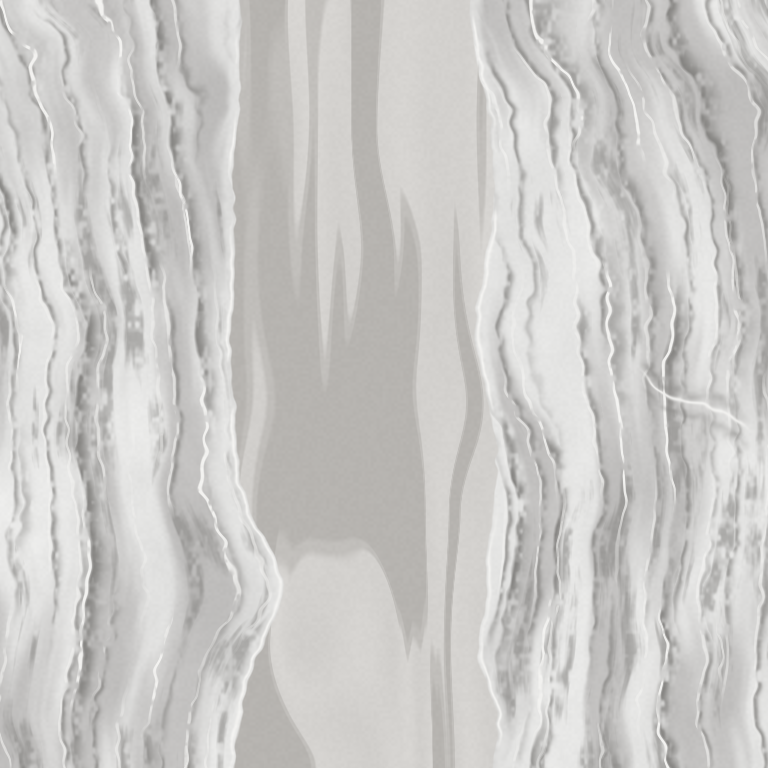
Give the GLSL for this texture, as a Shadertoy shader.

```glsl
#define DARK_GREY vec3(0.715, 0.705, 0.69)
#define PALE_GREY vec3(0.83, 0.822, 0.81)
#define STONE_SHADE vec3(0.755, 0.75, 0.745)
#define STONE_LIGHT vec3(0.895, 0.895, 0.89)
#define VEIN_GREY vec3(0.53, 0.525, 0.515)
#define RIDGE_WHITE vec3(0.95, 0.948, 0.94)
#define BROAD_VEINS 13.0
#define FINE_VEINS 25.0
#define BAND_STRIPES 25.0
#define BEND 0.055

float hash(vec2 p) {
    vec3 q = fract(p.xyx * vec3(0.1031, 0.1030, 0.0973));
    q += dot(q, q.yzx + 33.33);
    return fract((q.x + q.y) * q.z);
}

float noise(vec2 p) {
    vec2 i = floor(p), f = fract(p);
    f = f * f * (3.0 - 2.0 * f);
    return mix(mix(hash(i), hash(i + vec2(1, 0)), f.x),
               mix(hash(i + vec2(0, 1)), hash(i + vec2(1, 1)), f.x), f.y);
}

float fbm(vec2 p) {
    float sum = 0.0, amp = 0.54;
    for (int i = 0; i < 4; i++) {
        sum += amp * noise(p);
        p = p * 2.03 + 17.1;
        amp *= 0.5;
    }
    return sum;
}

float bell(float x, float width) {
    return exp(-x * x / (width * width));
}

// Sideways position of the smooth band's two borders
float leftBorder(float y) {
    return 0.308 + 0.055 * bell(y - 0.24, 0.1) + 0.02 * (noise(vec2(3.0, y * 9.0)) - 0.5);
}

float rightBorder(float y) {
    return 0.637 + 0.012 * sin(y * 17.0 + 1.5) - 0.02 * smoothstep(0.85, 1.0, y)
         + 0.014 * (noise(vec2(8.0, y * 14.0)) - 0.5);
}

// Two-tone flowing stripes, more swirled towards the bottom
vec3 smoothBand(vec2 p) {
    float swirl = mix(0.016, 0.085, smoothstep(0.65, 0.2, p.y));
    vec2 q = p + swirl * (vec2(noise(p * vec2(8.0, 6.0)), noise(p * vec2(11.0, 5.0) + 40.0)) * 2.0 - 1.0);
    float s = 0.64 * noise(vec2(q.x * BAND_STRIPES, q.y * 2.3 + 5.0))
            + 0.36 * noise(vec2(q.x * BAND_STRIPES * 2.3, q.y * 3.0 + 20.0));
    s -= 0.35 * bell(length((p - vec2(0.44, 0.37)) * vec2(1.0, 0.75)), 0.06);
    vec3 pale = PALE_GREY + 0.03 * (noise(q * vec2(30.0, 5.0)) - 0.5);
    vec3 col = mix(DARK_GREY, pale, 0.35 * smoothstep(0.41, 0.45, s));
    return mix(col, pale, smoothstep(0.475, 0.515, s));
}

// Ragged layer edges: x is the dark vein, y the white ridge beside it
vec2 veins(vec2 p, float u, float count, float seed) {
    float id = floor(u * count + seed);
    float d = (fract(u * count + seed) - 0.5 + 0.4 * (hash(vec2(id, seed)) - 0.5)) / count;
    d += 0.008 * (noise(p * vec2(50.0, 60.0) + seed) - 0.5);
    float along = noise(vec2(id * 5.7 + seed, p.y * 5.0 + seed));
    float present = smoothstep(0.3, 0.65, along);
    float width = (0.09 + 0.09 * hash(vec2(seed, id))) / count;
    float dark = present * bell(d, width) * smoothstep(-0.005, 0.001, d);
    float ridge = smoothstep(0.0028, 0.0008, abs(d + 0.004));
    ridge *= smoothstep(0.4, 0.65, noise(vec2(id * 3.3 + seed, p.y * 7.0 + 30.0)));
    return vec2(dark, ridge);
}

// Layered rough stone with speckled veins
vec3 roughStone(vec2 p, float border, float rest) {
    float u = p.x - (border - rest) * exp(-5.0 * abs(p.x - border));
    u += BEND * (noise(p * vec2(3.0, 4.0) + 7.0) - 0.5);
    u += 0.022 * (noise(p * vec2(9.0, 14.0)) - 0.5) + 0.12 * max(p.y - 0.6, 0.0);
    u += 0.035 * smoothstep(0.65, 1.0, p.y) * (noise(p * vec2(13.0, 17.0)) - 0.5);

    float layers = fbm(vec2(u * 19.0, p.y * 2.8));
    vec3 col = mix(STONE_SHADE, STONE_LIGHT, smoothstep(0.3, 0.65, layers));
    float cloud = fbm(p * vec2(14.0, 9.0) + 60.0);
    col += 0.08 * (cloud - 0.5);

    vec2 broad = veins(p, u, BROAD_VEINS, 2.3);
    vec2 fine = veins(p, u, FINE_VEINS, 9.6);
    float speckle = 0.55 * noise(p * vec2(90.0, 50.0)) + 0.45 * noise(p * vec2(190.0, 130.0));
    float streak = smoothstep(0.57, 0.78, fbm(vec2(u * 45.0, p.y * 7.0) + 90.0));
    float dark = max(max(broad.x, 0.75 * fine.x), 0.6 * streak);
    col = mix(col, VEIN_GREY, dark * smoothstep(0.05, 0.65, speckle));
    float ridge = max(broad.y, 0.6 * fine.y);
    return mix(col, RIDGE_WHITE, ridge * smoothstep(0.2, 0.5, speckle));
}

// Slanted crack crossing the layers on the right
vec3 addCrack(vec3 col, vec2 p) {
    float across = p.y - 0.48 + 0.45 * (p.x - 0.9) + 0.035 * (noise(p * vec2(16.0, 12.0)) - 0.5);
    across += 0.009 * (noise(p * 70.0) - 0.5);
    float extent = smoothstep(0.075, 0.055, abs(p.x - 0.905));
    float shade = bell(across - 0.012, 0.007) + 0.7 * bell(across + 0.02, 0.006);
    col = mix(col, VEIN_GREY, 0.75 * extent * shade * noise(p * vec2(50.0, 80.0)));
    return mix(col, RIDGE_WHITE, 0.9 * extent * bell(across, 0.003));
}

void mainImage(out vec4 fragColor, in vec2 fragCoord) {
    vec2 p = fragCoord / iResolution.xy;
    float left = leftBorder(p.y), right = rightBorder(p.y);
    bool onLeft = p.x < 0.5;
    float ragged = 0.005 * (noise(p * vec2(60.0, 70.0)) - 0.5);
    float outside = max(left - p.x, p.x - right) + ragged;

    vec3 stone = addCrack(roughStone(p, onLeft ? left : right, onLeft ? 0.31 : 0.637), p);

    // Pale rim and broken white ridge along the band
    stone = mix(stone, STONE_LIGHT, 0.75 * smoothstep(0.02, 0.008, outside));
    float rim = bell(outside - 0.004, 0.0022) * smoothstep(0.3, 0.6, noise(vec2(p.x * 4.0, p.y * 16.0)));
    stone = mix(stone, RIDGE_WHITE, rim);

    vec3 col = mix(smoothBand(p), stone, smoothstep(-0.0015, 0.0015, outside));
    col += 0.018 * (noise(p * 260.0) - 0.5);
    fragColor = vec4(col, 1.0);
}
```
